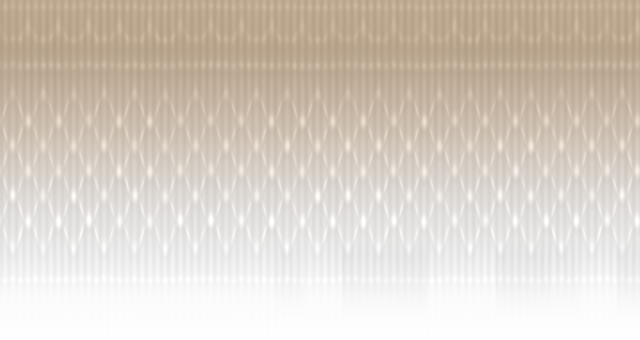
Reproduce this pattern procedurally as a Shadertoy shader.

```glsl
// Smocked fabric: fine vertical pleats fading from warm tan at the top to white,
// gathered by rows of stitches and a lattice of mirrored zigzag stitch waves.
// Each stitch is a soft glow around a curve, broken into dashes by the pleats.
#define REPEATS 21.0        // smocking cells across the canvas
#define PLEATS 4.0          // pleats in each cell
#define PEAK_PHASE 0.42     // position of the first lattice peak in its cell
#define LATTICE_TOP 0.319   // centre line of the first wave, from the top
#define WAVE_STEP 0.0735    // distance between wave centre lines
#define WAVE_AMP 0.043
#define WAVES 6
#define PLEAT_DEPTH 0.021
#define STITCH_LIGHT 0.058
#define TILE 0.43           // width of one fabric panel

const float TAU = 6.2831853;

float hash(vec2 p) {
    return fract(sin(dot(p, vec2(127.1, 311.7))) * 43758.5453);
}

float noise(vec2 p) {
    vec2 i = floor(p), f = fract(p);
    f = f * f * (3.0 - 2.0 * f);
    return mix(mix(hash(i), hash(i + vec2(1, 0)), f.x),
               mix(hash(i + vec2(0, 1)), hash(i + vec2(1, 1)), f.x), f.y);
}

// Cloth colour at evenly spaced heights, measured down from the top.
vec3 clothColor(float down) {
    vec3 stops[9] = vec3[9](
        vec3(0.745, 0.665, 0.565), vec3(0.725, 0.645, 0.550),
        vec3(0.750, 0.680, 0.600), vec3(0.800, 0.745, 0.685),
        vec3(0.842, 0.812, 0.780), vec3(0.882, 0.872, 0.865),
        vec3(0.922, 0.921, 0.921), vec3(0.984), vec3(0.998));
    float t = clamp(down, 0.0, 0.9999) * 8.0;
    int i = int(t);
    return mix(stops[i], stops[i + 1], fract(t));
}

float glow(float d, float width) {
    return exp(-d * d / (width * width));
}

// Soft-edged interval.
float band(float x, float a, float b) {
    float soft = 0.0015;
    return smoothstep(a - soft, a + soft, x) * (1.0 - smoothstep(b - soft, b + soft, x));
}

// Light along the lattice; dashes grow taller where waves turn.
float latticeLight(float cell, float down, float jitter) {
    float swing = cos(TAU * (cell - PEAK_PHASE));
    float light = 0.0;
    for (int i = 0; i < WAVES; i++) {
        float side = mod(float(i), 2.0) < 0.5 ? 1.0 : -1.0;
        float line = LATTICE_TOP + float(i) * WAVE_STEP - side * WAVE_AMP * swing;
        float width = mix(0.011, 0.018, swing * swing);
        light += glow(down - line - jitter, width);
        light -= 0.25 * glow(down - line - jitter - 0.027, 0.013);
    }
    return light;
}

// Straight gathered rows and the scalloped row near the top.
float rowLight(float cell, float down, float jitter) {
    float crest = pow(0.5 + 0.5 * cos(TAU * (cell - PEAK_PHASE - 0.5)), 3.0);
    float scallop = 0.116 - 0.038 * crest;
    float light = 0.65 * glow(down - 0.020 - jitter, 0.009);
    light += 0.85 * glow(down - scallop - jitter, mix(0.011, 0.025, crest));
    light += 0.85 * glow(down - 0.192 - jitter, 0.010);
    light += 0.55 * glow(down - 0.822 - jitter, 0.009);
    light -= 0.25 * glow(down - 0.151, 0.016);
    light -= 0.30 * glow(down - 0.217, 0.014);
    return light;
}

// Faint grey panels near the hem.
float panelShade(float x, float down) {
    float t = mod(x, TILE);
    float panels = band(t, 0.104, 0.237) + band(t, 0.345, TILE) + 0.6 * band(t, 0.0, 0.045);
    float fade = smoothstep(0.68, 0.77, down) * (1.0 - smoothstep(0.83, 0.96, down));
    return panels * fade * smoothstep(TILE - 0.002, TILE + 0.002, x);
}

void mainImage(out vec4 fragColor, in vec2 fragCoord) {
    vec2 uv = fragCoord / iResolution.xy;
    float down = 1.0 - uv.y;
    float cell = uv.x * REPEATS;

    // Pleats bend gently and vary in strength.
    float bend = 0.10 * (noise(vec2(cell * 2.0, down * 14.0)) - 0.5);
    float pleat = (cell - PEAK_PHASE) * PLEATS + bend;
    float ridge = 0.5 + 0.5 * cos(TAU * pleat);
    float pleatId = floor(pleat + 0.5);
    float jitter = 0.006 * (hash(vec2(pleatId, 3.0)) - 0.5);
    float strength = 0.75 + 0.5 * noise(vec2(pleatId, down * 9.0));
    float hemFade = 1.0 - smoothstep(0.76, 0.90, down);

    vec3 color = clothColor(down);
    color += PLEAT_DEPTH * strength * (ridge * 2.0 - 1.0) * mix(0.08, 1.0, hemFade);

    // Stitches catch the light on the pleat ridges.
    float stitches = latticeLight(cell, down, jitter) + rowLight(cell, down, jitter);
    color += STITCH_LIGHT * stitches * mix(0.3, 1.0, ridge) * strength;

    // Panel shading and slow uneven toning.
    color -= 0.022 * panelShade(uv.x, down);
    color += 0.008 * (noise(vec2(uv.x * 30.0, down * 5.0)) - 0.5) * hemFade;

    fragColor = vec4(clamp(color, 0.0, 1.0), 1.0);
}
```
